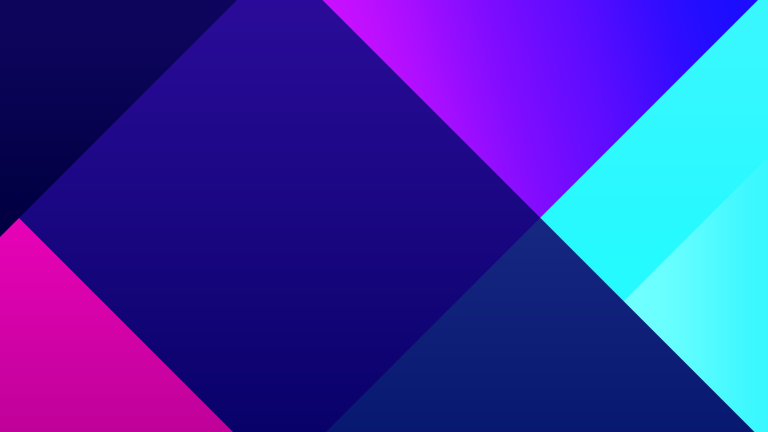
Give the GLSL for this background, as a WebGL 1 fragment shader.

```glsl
precision highp float;
// Flat diagonal panels: a large indigo diamond framed by navy, pink, violet and cyan.
// Two rotated axes (x - y and x + y) are cut at fixed positions, and every panel
// gets its own soft gradient before being layered with antialiased masks.

uniform vec2 u_resolution;

const float ASPECT = 16.0 / 9.0;

// Cuts along the x - y axis (edges rising to the right)
const float CUT_DARK  = -0.4514;
const float CUT_RIGHT = 0.7546;
const float CUT_PALE  = 1.1412;
// Cuts along the x + y axis (edges falling to the right)
const float CUT_PINK  = 0.5394;
const float CUT_UPPER = 1.7465;

// Panel colours, each a pair blended across the panel
const vec3 DARK_LOW    = vec3(0.005, 0.000, 0.260);
const vec3 DARK_HIGH   = vec3(0.050, 0.020, 0.360);
const vec3 INDIGO_LOW  = vec3(0.035, 0.005, 0.415);
const vec3 INDIGO_HIGH = vec3(0.165, 0.045, 0.600);
const vec3 NAVY_LOW    = vec3(0.030, 0.095, 0.440);
const vec3 NAVY_HIGH   = vec3(0.090, 0.155, 0.510);
const vec3 PINK_LOW    = vec3(0.750, 0.005, 0.600);
const vec3 PINK_HIGH   = vec3(0.910, 0.010, 0.720);
const vec3 MAGENTA     = vec3(0.800, 0.060, 1.000);
const vec3 VIOLET      = vec3(0.430, 0.045, 1.000);
const vec3 BLUE        = vec3(0.110, 0.050, 1.000);
const vec3 CYAN_LOW    = vec3(0.140, 0.980, 1.000);
const vec3 CYAN_HIGH   = vec3(0.220, 0.970, 1.000);
const vec3 CYAN_PALE   = vec3(0.430, 1.000, 1.000);

// Antialiased step, one pixel wide across a diagonal edge
float pastEdge(float cut, float x) {
    float pixel = 1.4142 / u_resolution.y;
    return clamp((x - cut) / pixel + 0.5, 0.0, 1.0);
}

// Three-colour violet sweep, slightly tilted from horizontal
vec3 violetSweep(vec2 p) {
    float x = p.x - 0.3 * (1.0 - p.y);
    vec3 warm = mix(MAGENTA, VIOLET, smoothstep(0.70, 1.28, x));
    return mix(warm, BLUE, smoothstep(1.15, 1.72, x));
}

void main() {
    vec2 p = gl_FragCoord.xy / u_resolution * vec2(ASPECT, 1.0);
    float rising = p.x - p.y;
    float falling = p.x + p.y;

    // Panel gradients
    vec3 dark   = mix(DARK_LOW, DARK_HIGH, smoothstep(0.45, 1.0, p.y));
    vec3 indigo = mix(INDIGO_LOW, INDIGO_HIGH, p.y);
    vec3 navy   = mix(NAVY_LOW, NAVY_HIGH, clamp(p.y * 2.0, 0.0, 1.0));
    vec3 pink   = mix(PINK_LOW, PINK_HIGH, clamp(p.y * 2.0, 0.0, 1.0));
    vec3 violet = violetSweep(p);
    vec3 cyan   = mix(CYAN_LOW, CYAN_HIGH, smoothstep(0.3, 1.0, p.y));
    vec3 pale   = mix(CYAN_PALE, CYAN_HIGH, smoothstep(1.48, 1.80, p.x));

    // Panel masks
    float pastDark  = pastEdge(CUT_DARK, rising);
    float pastRight = pastEdge(CUT_RIGHT, rising);
    float pastPale  = pastEdge(CUT_PALE, rising);
    float pastPink  = pastEdge(CUT_PINK, falling);
    float pastUpper = pastEdge(CUT_UPPER, falling);

    // Lower and upper bands, joined along the long falling edge
    vec3 lower = mix(pink, mix(indigo, navy, pastRight), pastPink);
    lower = mix(dark, lower, pastDark);
    vec3 upper = mix(violet, mix(cyan, pale, pastPale), pastRight);

    gl_FragColor = vec4(mix(lower, upper, pastUpper), 1.0);
}
```
